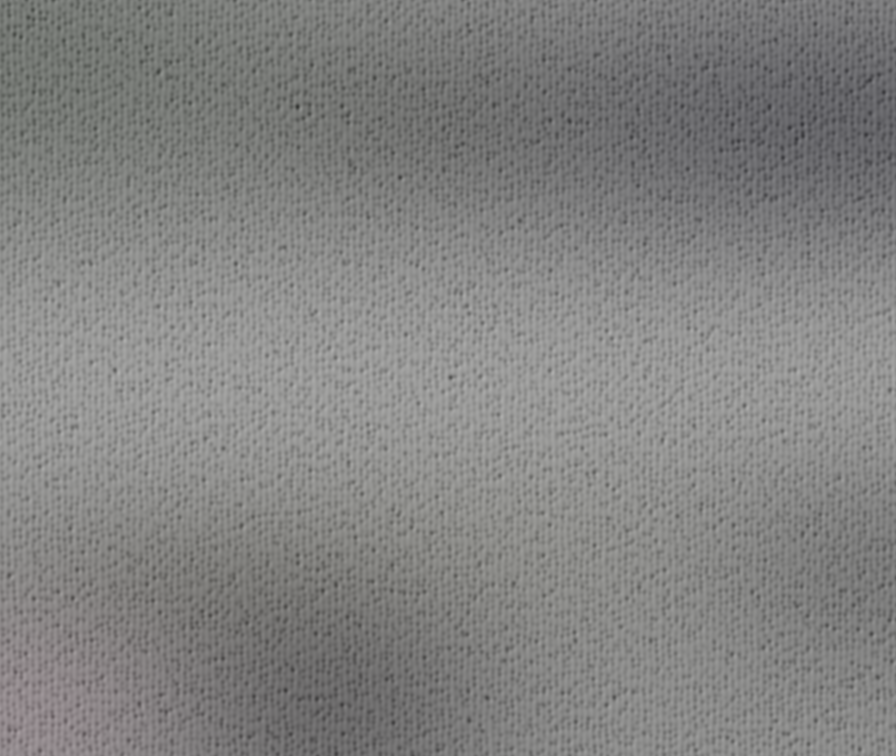
Write a Shadertoy shader that draws this texture.

```glsl
// Embossed grey canvas weave over soft, blurred patches of light and shade.
#define THREADS vec2(120.0, 106.0) // weave cells per canvas height
#define JITTER vec2(0.55, 0.95)    // scatter of the pits inside a cell
#define PIT_SHARPNESS vec2(6.0, 7.0)
#define RIB_HEIGHT 0.09
#define RELIEF 0.083               // contrast of the embossing
#define HOLLOW_SHADE 0.085         // darkening inside the pits
#define MEAN_HEIGHT -0.27
#define LIGHT_DIR vec2(-0.87, 0.5)
#define LIGHT_STEP 0.26            // slope sampling distance in cells
#define BASE_GREY vec3(0.543, 0.543, 0.539)
#define PATCH_CONTRAST 1.1

const float TAU = 6.2831853;

vec3 hash3(vec2 cell) {
    vec3 h = fract(cell.xyx * vec3(0.1031, 0.1030, 0.0973));
    h += dot(h, h.yxz + 33.33);
    return fract((h.xxy + h.yzz) * h.zyx);
}

// Faint vertical ribs with scattered pits, in cell units
float weaveHeight(vec2 q) {
    float wobble = 0.6 * sin(q.y * 0.83 + 1.7 * sin(q.x * 0.31));
    float height = RIB_HEIGHT * cos(TAU * q.x + wobble);

    vec2 cell = floor(q);
    for (int y = -1; y <= 1; y++) {
        for (int x = -1; x <= 1; x++) {
            vec2 neighbour = cell + vec2(x, y);
            vec3 rnd = hash3(neighbour);
            vec2 offset = q - neighbour - 0.5 - JITTER * (rnd.xy - 0.5);
            float depth = 0.2 + 0.7 * rnd.z + 0.5 * smoothstep(0.96, 1.0, rnd.z);
            height -= depth * exp(-dot(PIT_SHARPNESS, offset * offset));
        }
    }
    return height;
}

// Soft elliptical patch, 1 at its centre
float patchAt(vec2 uv, vec2 centre, vec2 radius) {
    vec2 d = (uv - centre) / radius;
    return exp(-dot(d, d));
}

// Blurred tones behind the weave
vec3 backdrop(vec2 uv) {
    // Pale horizontal band
    float band = (uv.y - 0.51) / 0.18;
    vec3 tone = vec3(0.048 * exp(-band * band));
    // Upper shadows: bluish right, greenish left, neutral centre
    tone -= vec3(0.145, 0.145, 0.128) * patchAt(uv, vec2(0.94, 0.84), vec2(0.37, 0.18));
    tone -= vec3(0.088, 0.075, 0.088) * patchAt(uv, vec2(0.02, 0.92), vec2(0.35, 0.21));
    tone -= vec3(0.056, 0.056, 0.059) * patchAt(uv, vec2(0.47, 0.84), vec2(0.22, 0.13));
    // Lower shadows
    tone -= vec3(0.120, 0.124, 0.119) * patchAt(uv, vec2(0.37, 0.06), vec2(0.19, 0.18));
    tone -= vec3(0.042, 0.043, 0.048) * patchAt(uv, vec2(0.18, 0.23), vec2(0.20, 0.11));
    tone -= vec3(0.070, 0.070, 0.068) * patchAt(uv, vec2(0.98, 0.25), vec2(0.18, 0.16));
    // Rosy corner and faint warm tint
    tone += vec3(0.026, -0.005, 0.010) * patchAt(uv, vec2(0.02, 0.05), vec2(0.17, 0.15));
    tone -= vec3(0.000, 0.000, 0.008) * patchAt(uv, vec2(0.50, 0.27), vec2(0.30, 0.13));
    return BASE_GREY + PATCH_CONTRAST * tone;
}

void mainImage(out vec4 fragColor, in vec2 fragCoord) {
    vec2 uv = fragCoord / iResolution.xy;
    vec2 q = fragCoord / iResolution.y * THREADS;

    // Slope towards the light gives the embossed shading
    vec2 reach = LIGHT_DIR * LIGHT_STEP;
    float slope = weaveHeight(q - reach) - weaveHeight(q + reach);
    float hollow = weaveHeight(q) - MEAN_HEIGHT;

    vec3 color = backdrop(uv) + RELIEF * slope + HOLLOW_SHADE * hollow;
    fragColor = vec4(clamp(color, 0.0, 1.0), 1.0);
}
```
